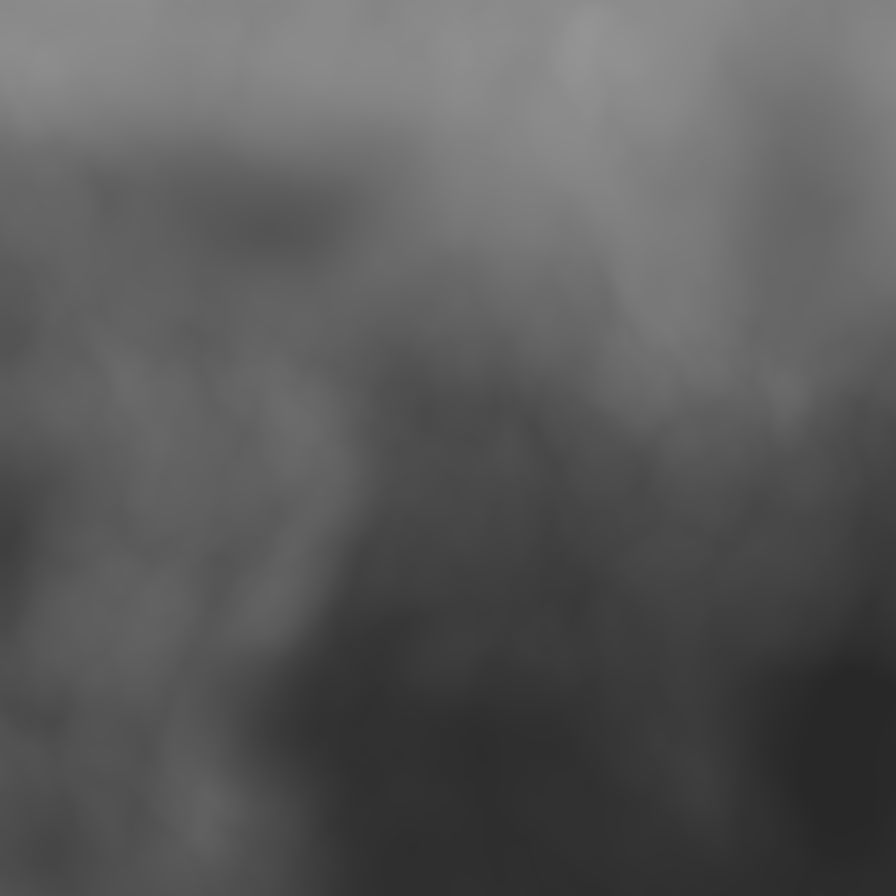
Write a Shadertoy shader that draws this texture map.

```glsl
// Soft grey storm smoke: a pale ceiling, a lit left bank and a dark lower right.
#define FLOOR_TONE 0.185
#define CEILING_TONE 0.55
#define BANK_TONE 0.325
#define WARP_AMOUNT 0.016
#define PUFF_SCALE vec2(5.0, 4.0)
#define PUFF_CONTRAST 0.16
#define PUFF_GAIN 0.47
#define PUFF_OCTAVES 4
#define MASS_COUNT 12

// Broad soft masses: centre in xy, radii in zw
const vec4 MASSES[MASS_COUNT] = vec4[](
    vec4(0.00, 0.39, 0.06, 0.08), vec4(0.05, 0.06, 0.08, 0.08),
    vec4(0.34, 0.77, 0.12, 0.06), vec4(0.90, 0.85, 0.09, 0.19),
    vec4(0.47, 0.57, 0.07, 0.15), vec4(0.94, 0.22, 0.09, 0.16),
    vec4(0.57, 0.26, 0.09, 0.05), vec4(0.79, 0.17, 0.08, 0.09),
    vec4(0.86, 0.57, 0.06, 0.06), vec4(0.23, 0.10, 0.10, 0.08),
    vec4(0.31, 0.32, 0.05, 0.06), vec4(0.68, 0.75, 0.10, 0.14));

// Light added by each mass, negative for shadow
const float LIGHTS[MASS_COUNT] = float[](
    -0.11, -0.06, -0.07, -0.11, -0.06, -0.04,
    0.05, 0.05, 0.05, 0.05, 0.05, 0.03);

vec2 hash2(vec2 cell) {
    vec3 h = fract(cell.xyx * vec3(0.1031, 0.1030, 0.0973));
    h += dot(h, h.yzx + 33.33);
    return fract((h.xx + h.yz) * h.zy);
}

// Smooth cellular noise: rounded puffs, roughly centred on zero
float puffs(vec2 p) {
    vec2 cell = floor(p), local = fract(p);
    float density = 0.0;
    for (int y = -1; y <= 1; y++)
    for (int x = -1; x <= 1; x++) {
        vec2 offset = vec2(x, y);
        vec2 d = offset + 0.15 + 0.7 * hash2(cell + offset) - local;
        density += exp(-8.0 * dot(d, d));
    }
    return 0.14 + log(density + 0.01) / 8.0;
}

// Layered sines that bend the domain into curls
vec2 curl(vec2 p) {
    vec2 bend = vec2(0.0);
    float frequency = 9.0, amplitude = 1.0;
    for (int i = 0; i < 4; i++) {
        bend += amplitude * sin(frequency * p.yx + bend.yx * 1.3 + vec2(1.7, 4.1) * float(i));
        p = mat2(0.8, 0.6, -0.6, 0.8) * p;
        frequency *= 1.9;
        amplitude *= 0.55;
    }
    return bend;
}

float wisps(vec2 p) {
    float sum = 0.0, amplitude = 1.0;
    p *= PUFF_SCALE;
    for (int i = 0; i < PUFF_OCTAVES; i++) {
        sum += amplitude * puffs(p);
        p = mat2(0.96, 0.28, -0.28, 0.96) * p * 2.03 + 7.3;
        amplitude *= PUFF_GAIN;
    }
    return sum;
}

float broadTone(vec2 p) {
    // Vertical ramp, with a lighter bank left of a wavering edge
    float open = mix(FLOOR_TONE, CEILING_TONE, smoothstep(0.1, 1.0, p.y));
    float bank = BANK_TONE + 0.1 * p.y + 0.12 * smoothstep(0.78, 0.97, p.y);
    float dip = (p.y - 0.22) / 0.09;
    float edge = 0.34 + 0.07 * smoothstep(0.3, 0.6, p.y) - 0.05 * exp(-dip * dip);
    float blur = mix(0.10, 0.05, smoothstep(0.1, 0.5, p.y))
               + 0.12 * smoothstep(0.65, 0.85, p.y);
    float tone = mix(bank, open, smoothstep(edge - blur, edge + blur, p.x));

    for (int i = 0; i < MASS_COUNT; i++) {
        vec2 d = (p - MASSES[i].xy) / MASSES[i].zw;
        tone += LIGHTS[i] * exp(-dot(d, d));
    }
    return tone;
}

void mainImage(out vec4 fragColor, in vec2 fragCoord) {
    vec2 p = fragCoord / iResolution.xy;
    vec2 bend = curl(p);
    vec2 warped = p + WARP_AMOUNT * bend;

    // Wisps fade in patches and toward the dark floor
    float patchiness = 0.65 + 0.35 * sin(bend.x * 1.5 + 5.0 * p.y);
    float tone = broadTone(warped);
    tone += PUFF_CONTRAST * patchiness * smoothstep(0.0, 0.45, tone) * wisps(warped);

    fragColor = vec4(vec3(clamp(tone, 0.155, 0.6)), 1.0);
}
```
